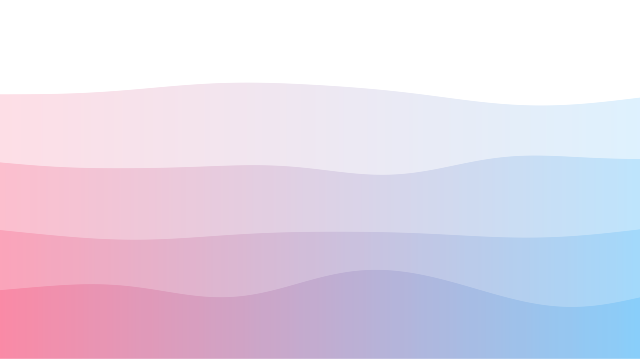
Reproduce this background procedurally as a Shadertoy shader.

```glsl
#define PAPER vec3(1.0)
#define PINK vec3(0.980, 0.540, 0.650)
#define BLUE vec3(0.537, 0.808, 0.980)
#define TINTS vec4(0.28, 0.55, 0.78, 1.0)
#define BAND_SHIFT 0.004
#define BOTTOM_MARGIN 0.0035

const float PI = 3.14159;

// Crest height: a line between both ends plus seven sine harmonics,
// whose amplitudes are in thousandths of the canvas height
float crest(float x, vec2 ends, vec4 low, vec3 high) {
    float phase = PI * x;
    float swell = dot(low, sin(phase * vec4(1, 2, 3, 4)));
    float ripple = dot(high, sin(phase * vec3(5, 6, 7)));
    return mix(ends.x, ends.y, x) + 0.001 * (swell + ripple);
}

// Heights of the four crests, from back to front
vec4 crestHeights(float x) {
    return vec4(
        crest(x, vec2(0.738, 0.729), vec4(18.5, 17.8, -14.7, 0.9), vec3(-2.6, -0.2, 0.6)),
        crest(x, vec2(0.549, 0.558), vec4(-21.5, -3.8, 6.0, -13.0), vec3(0.4, 4.3, -2.8)),
        crest(x, vec2(0.361, 0.363), vec4(-18.2, -2.6, -14.1, 0.9), vec3(-1.1, 0.9, 0.6)),
        crest(x, vec2(0.194, 0.174), vec4(26.7, -7.8, -15.3, 30.3), vec3(0.3, -2.0, -2.8)));
}

// Pink to blue, with faint vertical bands from layered sines
vec3 washColor(float x) {
    float bands = sin(x * 97.0) + 0.6 * sin(x * 173.0 + 1.3);
    return mix(PINK, BLUE, clamp(x + BAND_SHIFT * bands, 0.0, 1.0));
}

void mainImage(out vec4 fragColor, in vec2 fragCoord) {
    vec2 uv = fragCoord / iResolution.xy;
    float halfPixel = 0.5 / iResolution.y;

    // Each nearer wave deepens the tint
    vec4 cover = smoothstep(-halfPixel, halfPixel, crestHeights(uv.x) - uv.y);
    float tint = 0.0;
    for (int i = 0; i < 4; i++) tint = mix(tint, TINTS[i], cover[i]);

    // Thin paper strip along the bottom
    tint *= smoothstep(-halfPixel, halfPixel, uv.y - BOTTOM_MARGIN);

    fragColor = vec4(mix(PAPER, washColor(uv.x), tint), 1.0);
}
```
